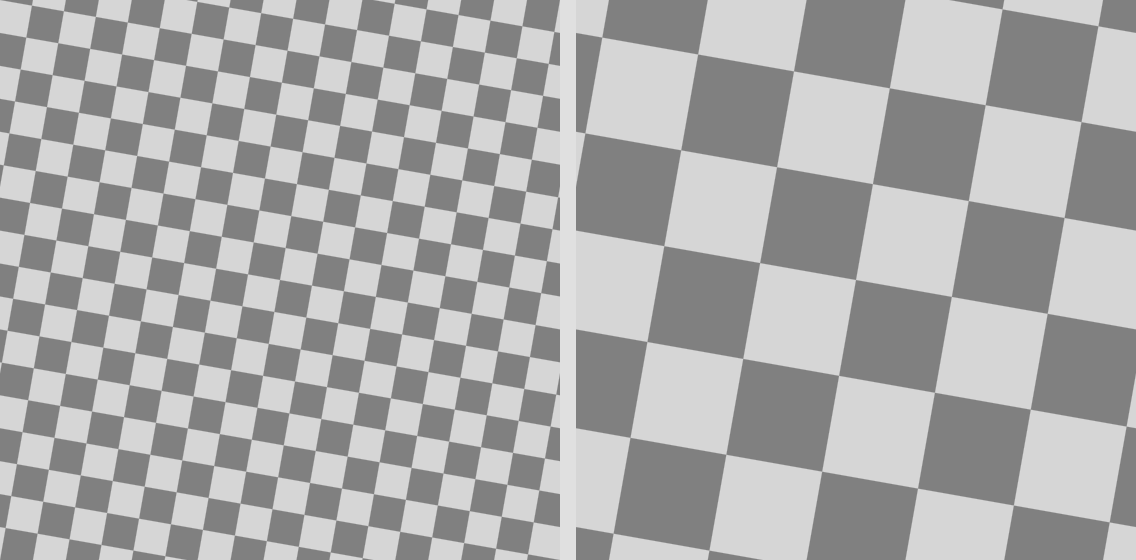
Left, the full canvas; right, a detail of the centre.
Reproduce this pattern procedurally as a three.js fragment shader.

```glsl
// Two-tone grey checkerboard, tilted about ten degrees clockwise.
// The whole-number lattice step (17, 3) sets both tilt and cell size, and its
// even sum keeps the checker parity across the canvas edges, so it tiles.
varying vec2 vUv;

// Square wave per axis: +1 on even cells, -1 on odd ones, with smoothed steps.
vec2 squareWave(vec2 cell, vec2 edgeWidth) {
  vec2 signedDistance = 0.5 - abs(mod(cell + 0.5, 2.0) - 1.0);
  return clamp(2.0 * signedDistance / edgeWidth, -1.0, 1.0);
}

void main() {
  // Tilted grid, one unit per cell
  vec2 cell = vec2(17.0 * vUv.x - 3.0 * vUv.y, 3.0 * vUv.x + 17.0 * vUv.y);

  // The product of both waves alternates like a checkerboard
  vec2 wave = squareWave(cell, fwidth(cell));
  float darkness = 0.5 + 0.5 * wave.x * wave.y;

  vec3 lightGrey = vec3(0.839);
  vec3 darkGrey = vec3(0.502);
  gl_FragColor = vec4(mix(lightGrey, darkGrey, darkness), 1.0);
}
```
